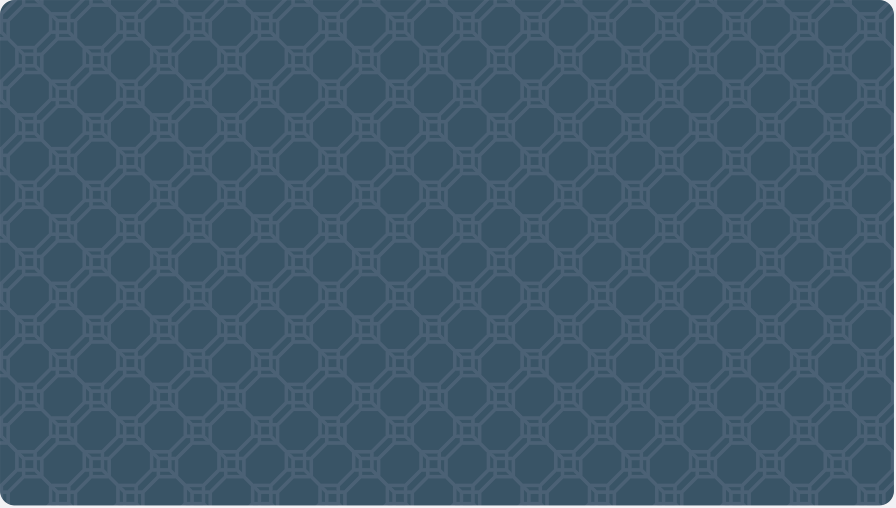
Reproduce this pattern procedurally as a Shadertoy shader.

```glsl
// Slate blue panel with a lattice of octagons, small squares and slanted strips.
#define GROUND_COLOR vec3(0.225, 0.328, 0.400)
#define LINE_COLOR   vec3(0.295, 0.382, 0.460)
#define PAGE_COLOR   vec3(0.95, 0.95, 0.96)
#define HALF_PITCH   0.0663             // half a repeat, in canvas heights
#define ANCHOR       vec2(0.6545, 0.5503) // centre of one small square
#define OCTAGON      0.63               // octagon half width, in half pitches
#define SMALL_SQUARE 0.17               // small square half width
#define LINE_WIDTH   0.105
#define CORNER       0.029              // panel corner radius
#define PAGE_EDGE    vec2(0.004, 0.005) // page showing at right and bottom

float segmentDistance(vec2 p, vec2 a, vec2 b) {
    vec2 ab = b - a;
    float t = clamp(dot(p - a, ab) / dot(ab, ab), 0.0, 1.0);
    return length(p - a - ab * t);
}

float roundedBox(vec2 p, vec2 halfSize, float radius) {
    vec2 d = abs(p) - halfSize + radius;
    return length(max(d, 0.0)) + min(max(d.x, d.y), 0.0) - radius;
}

// Reduce to the diamond cell around a small square, then to one quarter of it.
vec2 foldCell(vec2 q) {
    vec2 cell = round(vec2(q.x + q.y, q.x - q.y) * 0.5);
    q -= vec2(cell.x + cell.y, cell.x - cell.y);
    if (q.x + q.y < 0.0) q = -q;
    return q.x < q.y ? q.yx : q;
}

float latticeDistance(vec2 q) {
    q = foldCell(q);
    float s = SMALL_SQUARE;
    float side = 1.0 - OCTAGON;
    float stripOffset = side - s;
    vec2 stripEnd = 0.5 * vec2(1.0 + stripOffset, 1.0 - stripOffset);

    float d = segmentDistance(q, vec2(s, -s), vec2(s));               // small square
    d = min(d, segmentDistance(q, vec2(side, -side), vec2(side, s))); // octagon side
    d = min(d, segmentDistance(q, vec2(s), vec2(side, s)));           // strip end
    d = min(d, segmentDistance(q, vec2(side, s), stripEnd));          // strip edge
    return min(d, segmentDistance(q, vec2(s, -s), vec2(0.5, -0.5)));  // diagonal
}

void mainImage(out vec4 fragColor, in vec2 fragCoord) {
    float pixel = 1.0 / iResolution.y;
    vec2 p = fragCoord * pixel;
    vec2 canvas = iResolution.xy * pixel;

    // Line lattice
    float d = (latticeDistance((p - ANCHOR) / HALF_PITCH) - 0.5 * LINE_WIDTH) * HALF_PITCH;
    float line = 1.0 - smoothstep(-0.6 * pixel, 0.6 * pixel, d);
    vec3 color = mix(GROUND_COLOR, LINE_COLOR, line);

    // Rounded panel on the page
    vec2 panelMin = vec2(0.0, PAGE_EDGE.y);
    vec2 panelMax = vec2(canvas.x - PAGE_EDGE.x, canvas.y);
    float panel = roundedBox(p - 0.5 * (panelMin + panelMax), 0.5 * (panelMax - panelMin), CORNER);
    color = mix(color, PAGE_COLOR, smoothstep(-0.6 * pixel, 0.6 * pixel, panel));

    fragColor = vec4(color, 1.0);
}
```
